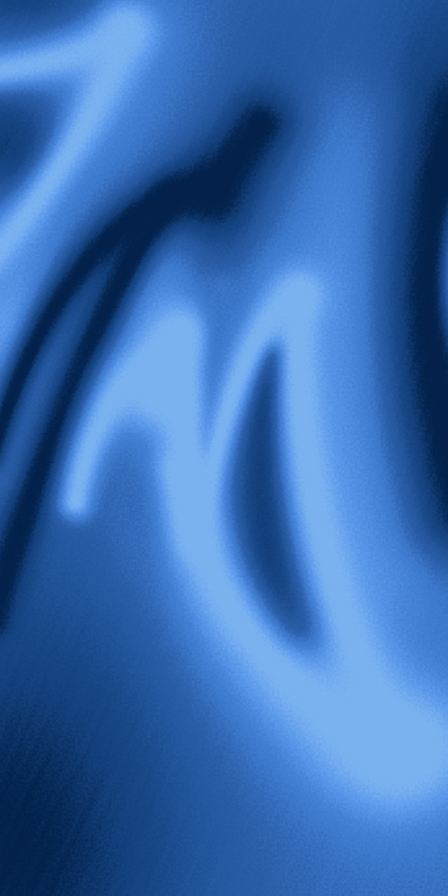
A WebGL 1 fragment shader for this background:

```glsl
precision highp float;
uniform vec2 u_resolution;

vec2 randomGradient(vec2 cell) {
  vec2 q = fract(cell * vec2(0.1031, 0.1137));
  q += dot(q, q.yx + 33.33);
  float angle = 6.2832 * fract((q.x + q.y) * q.x * 7.31);
  return vec2(cos(angle), sin(angle));
}

float gradientNoise(vec2 p) {
  vec2 i = floor(p), f = fract(p);
  vec2 u = f * f * (3.0 - 2.0 * f);
  vec2 e = vec2(1.0, 0.0);
  float low = mix(dot(randomGradient(i), f), dot(randomGradient(i + e), f - e), u.x);
  float high = mix(dot(randomGradient(i + e.yx), f - e.yx),
                   dot(randomGradient(i + 1.0), f - 1.0), u.x);
  return mix(low, high, u.y);
}

// Soft elliptical glow
float blob(vec2 p, vec2 center, vec2 radius) {
  vec2 d = (p - center) / radius;
  return exp(-dot(d, d));
}

vec2 bezier(vec2 a, vec2 b, vec2 c, float t) {
  return mix(mix(a, b, t), mix(b, c, t), t);
}

// Soft curved stroke whose width runs from w0 to w1
float fold(vec2 p, vec2 a, vec2 b, vec2 c, float w0, float w1) {
  float nearest = 100.0;
  vec2 start = a;
  for (int i = 0; i < 12; i++) {
    vec2 end = bezier(a, b, c, float(i + 1) / 12.0);
    vec2 side = end - start;
    float h = clamp(dot(p - start, side) / dot(side, side), 0.0, 1.0);
    float width = mix(w0, w1, (float(i) + h) / 12.0);
    nearest = min(nearest, length(p - start - side * h) / width);
    start = end;
  }
  return exp(-nearest * nearest);
}

// Broad light and shade behind the folds
float backdrop(vec2 p) {
  float tone = 0.55;
  tone = mix(tone, 0.02, blob(p, vec2(0.02, 0.1), vec2(0.42, 0.62)));
  tone = mix(tone, 0.42, blob(p, vec2(0.62, 1.84), vec2(0.15, 0.24)));
  tone = mix(tone, 0.76, fold(p, vec2(0.84, 1.72), vec2(0.70, 1.4), vec2(0.86, 0.75), 0.13, 0.16));
  tone = mix(tone, 0.22, blob(p, vec2(1.05, 1.85), vec2(0.24, 0.3)));
  tone = mix(tone, 0.0, fold(p, vec2(1.03, 1.75), vec2(0.89, 1.35), vec2(1.04, 0.87), 0.10, 0.13));
  tone = mix(tone, 0.75, blob(p, vec2(1.02, 1.38), vec2(0.03, 0.12)));
  tone = mix(tone, 0.74, blob(p, vec2(0.36, 1.32), vec2(0.19, 0.14)));
  tone = mix(tone, 0.42, blob(p, vec2(0.5, 1.45), vec2(0.07, 0.15)));
  return mix(tone, 0.85, blob(p, vec2(0.01, 1.3), vec2(0.11, 0.2)));
}

// Bright wedge in the upper left corner
float cornerWedge(vec2 p, float tone) {
  vec2 tip = vec2(0.28, 1.93);
  vec2 bend = vec2(0.2, 1.68);
  vec2 tail = vec2(-0.02, 1.42);
  tone = mix(tone, 0.74, fold(p, tip, bend, tail, 0.13, 0.11));
  tone = mix(tone, 0.15, blob(p, vec2(0.0, 1.68), vec2(0.15, 0.13)));
  tone = mix(tone, 0.2, blob(p, vec2(0.04, 2.02), vec2(0.2, 0.09)));
  tone = mix(tone, 0.95, fold(p, vec2(-0.02, 1.84), vec2(0.2, 1.87), tip, 0.045, 0.06));
  return mix(tone, 0.96, fold(p, tip, bend, tail, 0.055, 0.04));
}

// Dark knot with two creases running to the left edge
float darkCreases(vec2 p, float tone) {
  tone = mix(tone, 0.55, fold(p, vec2(0.25, 1.42), vec2(0.16, 1.2), vec2(0.03, 0.95), 0.05, 0.06));
  tone = mix(tone, 0.0, fold(p, vec2(0.58, 1.72), vec2(0.53, 1.65), vec2(0.48, 1.57), 0.08, 0.10));
  tone = mix(tone, 0.0, fold(p, vec2(0.45, 1.58), vec2(0.14, 1.51), vec2(-0.02, 0.98), 0.065, 0.03));
  return mix(tone, 0.0, fold(p, vec2(0.38, 1.56), vec2(0.2, 1.32), vec2(-0.02, 0.62), 0.045, 0.05));
}

// Bright central lobe, hollow teardrop and sweeping lower ridge
float brightFolds(vec2 p, float tone) {
  vec2 crest = vec2(0.67, 1.34), spine = vec2(0.64, 0.9), foot = vec2(0.87, 0.35);
  vec2 sweepStart = vec2(0.4, 0.95), sweepBend = vec2(0.48, 0.52), sweepEnd = vec2(0.88, 0.32);
  tone = mix(tone, 0.72, fold(p, sweepStart, sweepBend, sweepEnd, 0.11, 0.24));
  tone = mix(tone, 0.78, fold(p, crest, spine, foot, 0.10, 0.14));
  tone = mix(tone, 0.16, fold(p, vec2(0.605, 1.2), vec2(0.55, 0.88), vec2(0.64, 0.6), 0.04, 0.09));
  tone = mix(tone, 0.98, fold(p, vec2(0.17, 0.88), vec2(0.21, 1.13), vec2(0.41, 1.25), 0.04, 0.06));
  tone = mix(tone, 1.0, blob(p, vec2(0.35, 1.11), vec2(0.10, 0.09)));
  tone = mix(tone, 1.0, fold(p, vec2(0.4, 1.24), vec2(0.4, 1.05), vec2(0.44, 0.8), 0.065, 0.05));
  tone = mix(tone, 0.55, blob(p, vec2(0.3, 0.86), vec2(0.065, 0.14)));
  tone = mix(tone, 0.6, fold(p, vec2(0.5, 1.35), vec2(0.5, 1.2), vec2(0.475, 1.0), 0.05, 0.02));
  tone = mix(tone, 0.97, fold(p, vec2(0.45, 0.85), vec2(0.54, 1.3), crest, 0.03, 0.05));
  tone = mix(tone, 0.98, fold(p, crest, spine, foot, 0.045, 0.07));
  tone = mix(tone, 0.98, fold(p, sweepStart, sweepBend, sweepEnd, 0.05, 0.11));
  return mix(tone, 1.0, blob(p, vec2(0.9, 0.33), vec2(0.16, 0.11)));
}

vec3 blueRamp(float tone) {
  vec3 color = mix(vec3(0.01, 0.13, 0.29), vec3(0.08, 0.26, 0.50), smoothstep(0.0, 0.22, tone));
  color = mix(color, vec3(0.16, 0.36, 0.65), smoothstep(0.18, 0.48, tone));
  color = mix(color, vec3(0.25, 0.49, 0.82), smoothstep(0.44, 0.68, tone));
  color = mix(color, vec3(0.36, 0.60, 0.92), smoothstep(0.64, 0.85, tone));
  return mix(color, vec3(0.48, 0.70, 0.94), smoothstep(0.80, 0.98, tone));
}

void main() {
  vec2 p = gl_FragCoord.xy / u_resolution * vec2(1.0, 2.0);
  float tone = backdrop(p);
  tone = cornerWedge(p, tone);
  tone = darkCreases(p, tone);
  tone = brightFolds(p, tone);

  // Brushed diagonal fibres and fine grain
  vec2 along = normalize(vec2(0.45, 1.0));
  vec2 fibre = vec2(dot(p, vec2(along.y, -along.x)) * 75.0, dot(p, along) * 5.0);
  tone += 0.035 * gradientNoise(fibre) * (1.0 - tone);
  tone += 0.05 * gradientNoise(p * 173.0);
  gl_FragColor = vec4(blueRamp(clamp(tone, 0.0, 1.0)), 1.0);
}
```
